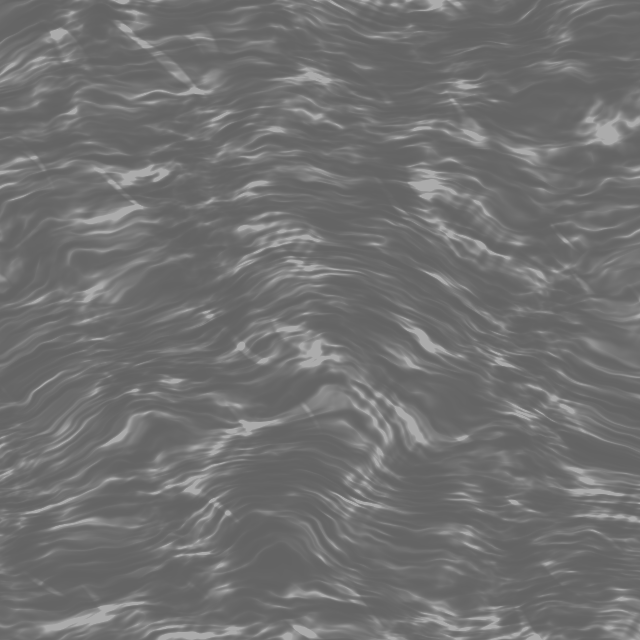
A Shadertoy shader for this texture:

```glsl
vec2 gradientAt(vec2 cell) {
    vec3 h = fract(cell.xyx * vec3(0.1031, 0.1030, 0.0973));
    h += dot(h, h.yzx + 33.33);
    float angle = 6.2832 * fract((h.x + h.y) * h.z);
    return vec2(cos(angle), sin(angle));
}

// Gradient noise scaled to about unit deviation
float noise(vec2 p) {
    vec2 i = floor(p), f = p - i;
    vec2 s = f * f * (3.0 - 2.0 * f);
    vec2 e = vec2(1.0, 0.0);
    float low = mix(dot(gradientAt(i), f), dot(gradientAt(i + e), f - e), s.x);
    float high = mix(dot(gradientAt(i + e.yx), f - e.yx), dot(gradientAt(i + 1.0), f - 1.0), s.x);
    return 4.7 * mix(low, high, s.y);
}

// Thin crests where the noise crosses zero
float crease(vec2 p) {
    return (0.8 - abs(noise(p))) / 0.6;
}

vec2 rotate(vec2 p, float angle) {
    float c = cos(angle), s = sin(angle);
    return vec2(c * p.x + s * p.y, c * p.y - s * p.x);
}

void mainImage(out vec4 fragColor, in vec2 fragCoord) {
    vec2 p = fragCoord / iResolution.y;

    // Flow: one broad arch, then irregular waves and a fine fray
    float rise = (p.y - 0.42) / 0.32;
    vec2 flow = p;
    flow.y -= 0.1 * exp(-rise * rise) * cos(6.2832 * (p.x - 0.45));
    flow.y += 0.02 * noise(p * vec2(3.5, 3.5) + 7.3);
    flow.y += 0.0035 * noise(p * vec2(11.0, 16.0) + 31.7);
    flow.y += 0.0012 * noise(p * vec2(34.0, 50.0) + 11.2);
    flow.x += 0.02 * noise(p * 6.0 + 53.1);

    // Dark knots that gather the folds
    vec2 knots[4] = vec2[4](vec2(0.43, 0.26), vec2(0.67, 0.23), vec2(0.21, 0.43), vec2(0.81, 0.94));
    float shade = 0.0;
    for (int i = 0; i < 4; i++) {
        vec2 d = p - knots[i];
        flow.y += 0.9 * d.y * exp(-dot(d, d) / 0.009);
        shade += exp(-dot(d, d) / 0.0028);
    }

    // Sheen: soft patches, lens-shaped streaks and fine creases
    float patches = noise(p * vec2(7.0, 10.0) + 12.4);
    float sheen = 0.33 * patches;
    sheen += 0.5 * noise(flow * vec2(9.0, 31.0) + 3.1);
    sheen += 0.46 * crease(flow * vec2(9.0, 33.0) + 17.9);
    sheen += 0.44 * crease(flow * vec2(14.0, 66.0) + 41.2);
    sheen += 0.36 * noise(flow * vec2(22.0, 115.0) + 67.5);
    sheen += 0.16 * noise(flow * vec2(60.0, 190.0) + 29.4);

    // Cross wrinkles inside the brighter patches
    vec2 across = rotate(p + 0.006 * noise(p * 14.0), 0.9);
    sheen += 0.3 * smoothstep(0.3, 1.8, patches) * noise(across * vec2(16.0, 75.0) + 5.6);

    // Sparse diagonal glints
    vec2 slant = rotate(p + 0.005 * noise(p * 10.0 + 2.0), -0.68);
    sheen += 1.1 * smoothstep(1.5, 2.3, noise(slant * vec2(7.0, 34.0) + 23.0));
    sheen -= 1.2 * shade;

    // Mostly dull grey with a short bright tail
    float light = min(0.11 * exp(1.12 * sheen), 1.0);
    fragColor = vec4(vec3(0.388 + 0.282 * light), 1.0);
}
```
